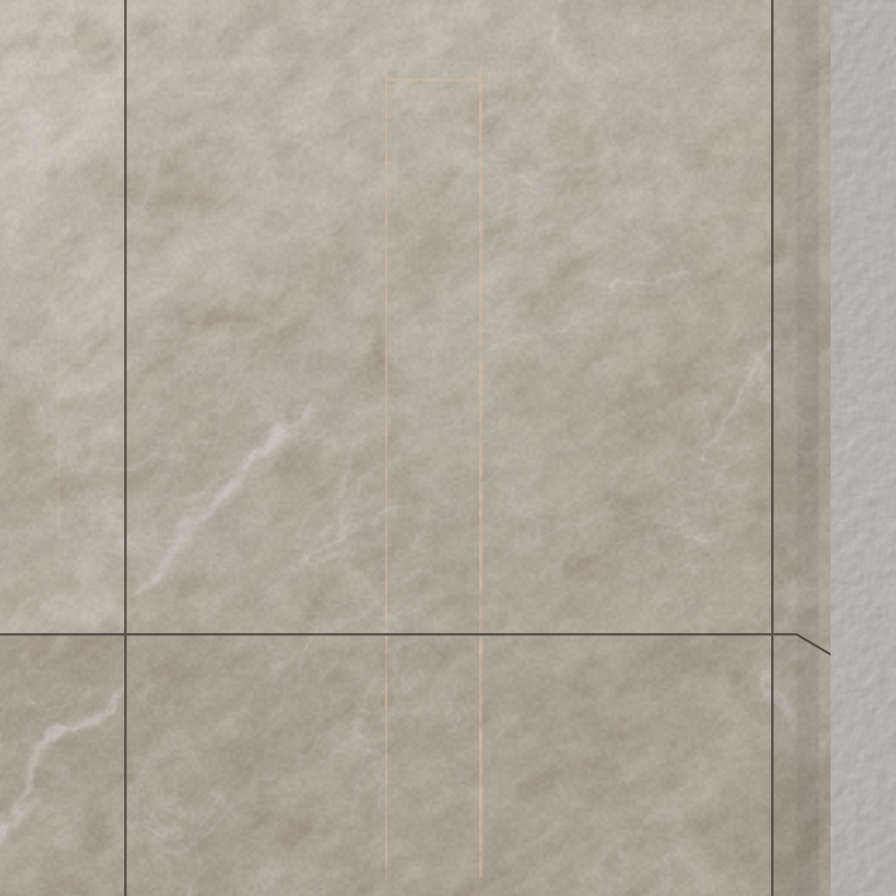
Give the GLSL for this texture, as a WebGL 1 fragment shader.

```glsl
precision highp float;
// Beige marble wall panels with dark seams, pale veins, rosy inlay lines and a plaster edge.

uniform vec2 u_resolution;

const vec3 STONE = vec3(0.668, 0.632, 0.582);
const vec3 STONE_LIGHT = vec3(0.752, 0.722, 0.678);
const vec3 STONE_BROWN = vec3(0.560, 0.505, 0.435);
const vec3 VEIN = vec3(0.785, 0.772, 0.750);
const vec3 INLAY = vec3(0.830, 0.735, 0.650);
const vec3 SEAM = vec3(0.290, 0.262, 0.235);
const vec3 PLASTER = vec3(0.704, 0.690, 0.678);

const float SEAM_LEFT = 0.140;
const float SEAM_RIGHT = 0.862;
const float SEAM_LEVEL = 0.292;
const float SEAM_HALF = 0.0013;
const float RETURN_EDGE = 0.889;   // where the side pillar turns
const float WALL_EDGE = 0.927;     // where plaster begins
const vec2 INLAY_X = vec2(0.431, 0.5365);
const float INLAY_TOP = 0.911;
const float INLAY_HALF = 0.0018;
const float MOTTLE = 0.085;
const float GRAIN = 0.035;

float hash(vec2 p) {
  vec3 q = fract(vec3(p.xyx) * 0.1031);
  q += dot(q, q.yzx + 33.33);
  return fract((q.x + q.y) * q.z);
}

float noise(vec2 p) {
  vec2 i = floor(p), f = fract(p);
  f = f * f * (3.0 - 2.0 * f);
  return mix(mix(hash(i), hash(i + vec2(1, 0)), f.x),
             mix(hash(i + vec2(0, 1)), hash(i + vec2(1, 1)), f.x), f.y);
}

float fbm(vec2 p) {
  float sum = 0.0, amp = 0.5;
  for (int i = 0; i < 5; i++) {
    sum += amp * noise(p);
    p = mat2(1.6, 1.2, -1.2, 1.6) * p + 17.3;
    amp *= 0.5;
  }
  return sum / 0.97;
}

float segment(vec2 p, vec2 a, vec2 b) {
  vec2 d = b - a;
  return length(p - a - d * clamp(dot(p - a, d) / dot(d, d), 0.0, 1.0));
}

// Bright core with a soft halo around a segment.
float vein(vec2 p, vec2 a, vec2 b, float width) {
  float d = segment(p, a, b) / width;
  return 0.65 * exp(-d * d) + 0.35 * exp(-d * 0.55);
}

float blob(vec2 p, vec2 center, vec2 size) {
  vec2 d = (p - center) / size;
  return exp(-dot(d, d));
}

// Antialiased line from its distance and half width.
float stroke(float d, float halfWidth, float px) {
  return clamp((halfWidth - abs(d)) / px + 0.5, 0.0, 1.0);
}

float span(float x, float a, float b, float soft) {
  return smoothstep(a - soft, a + soft, x) * (1.0 - smoothstep(b - soft, b + soft, x));
}

vec3 marble(vec2 p) {
  float inLeft = 1.0 - step(SEAM_LEFT, p.x);
  float inBase = 1.0 - step(SEAM_LEVEL, p.y);
  vec2 warp = vec2(fbm(p * 14.0), fbm(p * 14.0 + 41.0)) - 0.5;
  vec2 ripple = vec2(fbm(p * 48.0 + 7.0), fbm(p * 48.0 + 83.0)) - 0.5;
  vec2 q = p + warp * 0.045 + ripple * 0.022;
  vec2 grain = vec2(dot(p, vec2(0.82, 0.57)), dot(p, vec2(-0.57, 0.82)));
  float cloud = fbm(grain * vec2(5.0, 9.0) + warp * 1.5 + 5.0 * inBase);

  // Broad tone: paler at upper left, duller toward the base.
  float light = 0.12 + 0.72 * smoothstep(0.35, 0.95, p.y) * (1.0 - 0.55 * p.x);
  light += 0.48 * inLeft * (1.0 - inBase) * (1.0 - 0.5 * p.y);
  light += (cloud - 0.5) * 0.9 - 0.18 * inBase;
  light += 0.25 * exp(-pow(segment(q, vec2(0.15, 0.69), vec2(0.45, 0.97)) / 0.05, 2.0));
  vec3 c = mix(STONE, STONE_LIGHT, light);

  // Brown stains.
  float stain = blob(q, vec2(0.245, 0.645), vec2(0.04, 0.012));
  stain += 0.8 * blob(q, vec2(0.42, 0.59), vec2(0.015, 0.04));
  stain += 0.5 * blob(q, vec2(0.20, 0.79), vec2(0.07, 0.025));
  stain += 0.4 * blob(q, vec2(0.47, 0.73), vec2(0.035, 0.06));
  stain += 0.6 * blob(q, vec2(0.025, 0.52), vec2(0.025, 0.04));
  stain += 0.5 * smoothstep(0.54, 0.78, fbm(grain * vec2(16.0, 30.0) + 60.0));
  c = mix(c, STONE_BROWN, 0.45 * min(stain, 1.0));

  // Main veins.
  float v = (1.0 - inLeft) * (vein(q, vec2(0.146, 0.349), vec2(0.235, 0.434), 0.006)
    + vein(q, vec2(0.235, 0.434), vec2(0.315, 0.512), 0.006)
    + 0.5 * vein(q, vec2(0.315, 0.512), vec2(0.345, 0.550), 0.004));
  v += inLeft * (vein(q, vec2(0.0, 0.065), vec2(0.065, 0.180), 0.006)
    + vein(q, vec2(0.065, 0.180), vec2(0.140, 0.232), 0.005));
  v += 0.7 * vein(q, vec2(0.788, 0.486), vec2(0.859, 0.622), 0.004);
  v += 0.5 * vein(q, vec2(0.547, 0.596), vec2(0.690, 0.678), 0.003);
  v += 0.6 * vein(q, vec2(0.690, 0.678), vec2(0.768, 0.690), 0.003);
  v += 0.7 * vein(q, vec2(0.612, 0.954), vec2(0.632, 1.0), 0.005);
  v += 0.8 * vein(q, vec2(0.870, 0.245), vec2(0.889, 0.208), 0.005);
  v += 0.4 * vein(q, vec2(0.325, 0.368), vec2(0.430, 0.427), 0.004);
  v += 0.4 * vein(q, vec2(0.550, 0.805), vec2(0.665, 0.820), 0.004);
  v += 0.5 * blob(q, vec2(0.488, 0.448), vec2(0.012));
  v *= 0.35 + fbm(p * 38.0);

  // Two scales of hairlines.
  float web = exp(-abs(fbm(grain * vec2(6.0, 11.0) + warp + 23.0) - 0.5) * 75.0);
  float fine = exp(-abs(fbm(grain * vec2(13.0, 21.0) + warp + 71.0) - 0.5) * 42.0);
  v += (0.35 * web + 0.32 * fine) * smoothstep(0.35, 0.65, fbm(p * 7.0 + 9.0));
  c = mix(c, VEIN, 0.72 * min(v, 1.0));
  c += MOTTLE * (fbm(grain * vec2(38.0, 62.0)) - 0.5);
  return c + GRAIN * (noise(p * 260.0) - 0.5);
}

void main() {
  vec2 p = gl_FragCoord.xy / u_resolution;
  float px = 1.0 / min(u_resolution.x, u_resolution.y);
  vec3 c = marble(p);

  // Rosy inlay frame and its faint echoes.
  float wear = 0.2 + 0.65 * noise(p * vec2(20.0, 110.0));
  float rail = span(p.y, 0.02, 0.925, 0.008);
  float inlay = rail * (0.75 * stroke(p.x - INLAY_X.x, INLAY_HALF * 0.7, px)
    + stroke(p.x - INLAY_X.y, INLAY_HALF, px));
  inlay += stroke(p.y - INLAY_TOP, INLAY_HALF, px) * span(p.x, INLAY_X.x, INLAY_X.y, px);
  inlay += 0.3 * stroke(p.y - 0.931, INLAY_HALF * 0.7, px) * span(p.x, 0.25, 0.53, 0.03);
  inlay += 0.35 * stroke(p.x - 0.065, INLAY_HALF, px) * span(p.y, 0.40, 0.96, 0.04);
  c = mix(c, INLAY, wear * min(inlay, 1.0));

  // Side pillar with vertical facets.
  float pillar = smoothstep(-px, px, p.x - SEAM_RIGHT);
  float facet = smoothstep(-0.003, 0.003, p.x - RETURN_EDGE);
  float lip = smoothstep(-0.002, 0.002, p.x - 0.914);
  c *= 1.0 - pillar * (0.045 + 0.045 * facet - 0.06 * lip);

  // Dark seams; the level one slopes down around the pillar.
  float level = SEAM_LEVEL - 0.59 * max(p.x - RETURN_EDGE, 0.0);
  float slope = p.x > RETURN_EDGE ? 0.861 : 1.0;
  float seam = max(stroke(p.x - SEAM_LEFT, SEAM_HALF, px), stroke(p.x - SEAM_RIGHT, SEAM_HALF, px));
  seam = max(seam, stroke((p.y - level) * slope, SEAM_HALF, px));
  c = mix(c, SEAM, 0.9 * seam);

  // Rough plaster.
  float relief = fbm(p * 85.0) - fbm(p * 85.0 + vec2(-0.25, 0.25));
  vec3 wall = PLASTER + 0.13 * relief + 0.02 * (fbm(p * 5.0) - 0.5);
  c = mix(c, wall, smoothstep(-px, px, p.x - WALL_EDGE));
  gl_FragColor = vec4(c, 1.0);
}
```
